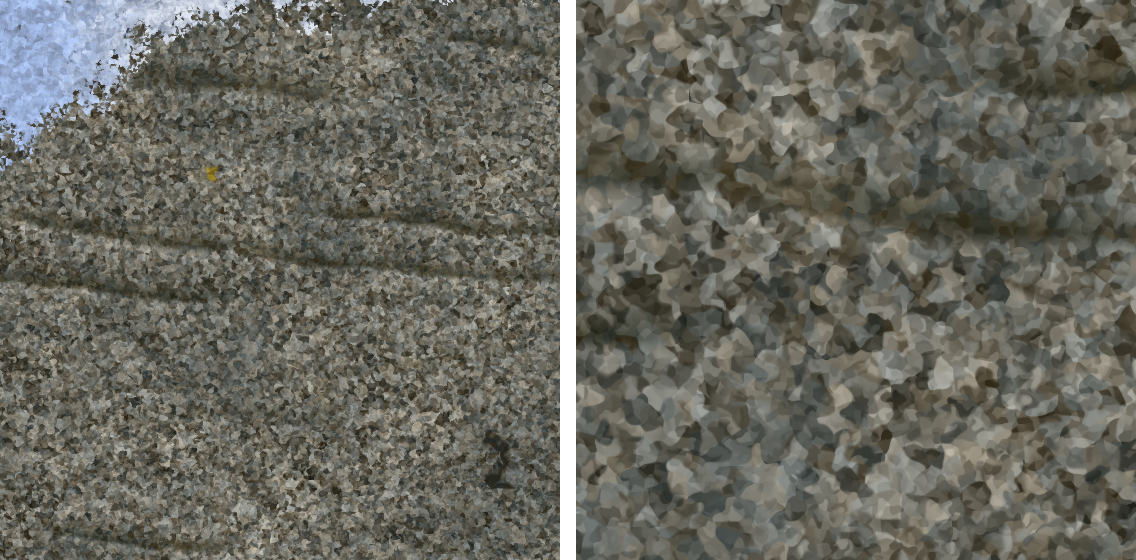
Left: the whole. Right: its middle third, enlarged.
Write a Shadertoy shader that draws this texture.

```glsl
// Weathered, bedded sandstone with a drift of bluish snow in the upper left.
// Warped soft Voronoi flakes make the grain; stretched noise and one-sided
// grooves make the bedding; the snow is a noisy region mask over the rock.

const vec3 SNOW_SHADE = vec3(0.44, 0.49, 0.59);
const vec3 SNOW_WHITE = vec3(0.83, 0.86, 0.91);
const vec3 SNOW_BLUE  = vec3(0.67, 0.77, 0.95);
const vec3 LICHEN     = vec3(0.62, 0.52, 0.12);
const float MEAN_TONE = 0.405;

float hash(vec2 p) {
    return fract(sin(dot(p, vec2(127.1, 311.7))) * 43758.5453);
}

float noise(vec2 p) {
    vec2 i = floor(p), f = fract(p);
    f = f * f * (3.0 - 2.0 * f);
    return mix(mix(hash(i), hash(i + vec2(1, 0)), f.x),
               mix(hash(i + vec2(0, 1)), hash(i + vec2(1, 1)), f.x), f.y);
}

float fbm(vec2 p) {
    float sum = 0.0, amp = 0.5;
    for (int i = 0; i < 4; i++) {
        sum += amp * noise(p);
        p = p * 2.03 + 17.3;
        amp *= 0.5;
    }
    return sum / 0.9375;
}

// Centred noise vector used to bend coordinates
vec2 warp(vec2 p) {
    return vec2(noise(p), noise(p + 41.7)) - 0.5;
}

// Soft-edged Voronoi flakes: x = tone, y = hue, both centred on zero
vec2 flakes(vec2 p, float sharpness) {
    p += 1.1 * warp(p * 1.2);
    vec2 cell = floor(p), sum = vec2(0.0);
    float total = 0.0;
    for (int y = -1; y <= 1; y++)
    for (int x = -1; x <= 1; x++) {
        vec2 id = cell + vec2(x, y);
        vec2 d = id + vec2(hash(id), hash(id + 57.3)) - p;
        float w = exp(-sharpness * dot(d, d));
        sum += w * vec2(hash(id + 19.1), hash(id + 83.9));
        total += w;
    }
    return sum / max(total, 1e-6) - 0.5;
}

// Bedding groove from a to b: x = shadow fading upwards, y = lit lip below
vec2 groove(vec2 p, vec2 a, vec2 b, float width) {
    float t = (p.x - a.x) / (b.x - a.x);
    float h = p.y - mix(a.y, b.y, t);
    float ends = smoothstep(-0.12, 0.12, t) * smoothstep(1.12, 0.85, t);
    float reach = h > 0.0 ? width : width * 0.35;
    float lip = (h + width * 0.8) / (width * 0.5);
    return ends * vec2(exp(-h * h / (reach * reach)), exp(-lip * lip));
}

vec2 allGrooves(vec2 p) {
    p.y += 0.022 * (noise(p * vec2(7.0, 4.0)) - 0.5)
         + 0.012 * (fbm(p * vec2(22.0, 40.0)) - 0.5);
    vec2 g = groove(p, vec2(0.0, 0.607), vec2(0.5, 0.548), 0.020);
    g += groove(p, vec2(0.46, 0.550), vec2(1.02, 0.492), 0.018);
    g += groove(p, vec2(0.24, 0.865), vec2(0.60, 0.822), 0.030);
    g += groove(p, vec2(0.80, 0.925), vec2(1.05, 0.897), 0.016);
    g += groove(p, vec2(-0.05, 0.498), vec2(0.40, 0.470), 0.018);
    g += groove(p, vec2(0.58, 0.622), vec2(1.05, 0.572), 0.018);
    g += groove(p, vec2(0.10, 0.045), vec2(0.42, 0.008), 0.014);
    g += 0.5 * groove(p, vec2(0.32, 0.262), vec2(0.62, 0.250), 0.018);
    g += 0.4 * groove(p, vec2(0.52, 0.322), vec2(0.98, 0.385), 0.012);
    return min(g, 1.0);
}

// Ragged hook-shaped crack: open arc with a short foot
float hookCrack(vec2 p) {
    p += 0.018 * warp(p * 70.0);
    vec2 d = p - vec2(0.872, 0.180);
    float arc = abs(length(d * vec2(1.0, 0.85)) - 0.031) + 0.6 * max(-d.x - 0.004, 0.0);
    float foot = length((p - vec2(0.890, 0.134)) * vec2(0.25, 1.0));
    return 1.0 - smoothstep(0.003, 0.009, min(arc, foot));
}

vec3 rockColour(vec2 p, vec2 coarse, vec2 fine) {
    vec2 g = allGrooves(p);
    float beds = fbm(vec2(p.x * 4.0, (p.y + 0.10 * p.x) * 26.0)) - 0.5;
    float patches = fbm(p * 9.0 + 5.0) - 0.5;
    float contrast = (1.0 + 0.8 * patches) * (1.0 - 0.5 * g.x);
    float tone = MEAN_TONE + contrast * (0.31 * coarse.x + 0.20 * fine.x);
    tone += 0.13 * beds + 0.12 * patches - 0.14 * g.x + 0.045 * g.y;
    tone = mix(tone, 0.13, 0.85 * hookCrack(p));
    float warmth = 0.045 * coarse.y + 0.03 * patches;
    vec3 tint = vec3(warmth, -0.004, -0.042 - warmth - 0.015 * g.x);
    return max(vec3(tone) + tint, vec3(0.06, 0.06, 0.04));
}

// Snow cover: drift edge broken up by clumps and single grains
float snowMask(vec2 p, float grain) {
    float edge = 0.74 + 0.22 * smoothstep(0.0, 0.4, p.x) + 0.08 * p.x;
    float depth = min(p.y - edge, 0.075);
    float clumps = fbm(p * vec2(24.0, 20.0) + 3.0) - 0.5;
    return smoothstep(-0.012, 0.018, depth + 0.17 * clumps + 0.05 * grain);
}

vec3 snowColour(vec2 p, vec2 coarse, vec2 fine) {
    float light = 0.68 + 0.65 * coarse.x + 0.3 * fine.x + 0.8 * (fbm(p * 38.0) - 0.5);
    vec3 lit = mix(SNOW_BLUE, SNOW_WHITE, smoothstep(0.05, 0.30, p.x + 0.1 * coarse.y));
    return mix(SNOW_SHADE, lit, clamp(light, 0.0, 1.1));
}

void mainImage(out vec4 fragColor, in vec2 fragCoord) {
    vec2 uv = fragCoord / iResolution.xy;
    vec2 coarse = flakes(uv * 105.0, 16.0);
    vec2 fine = flakes(uv * 190.0 + 31.0, 12.0);

    vec3 colour = rockColour(uv, coarse, fine);

    // Small lichen speck
    vec2 speck = (uv - vec2(0.377, 0.690) + 0.012 * warp(uv * 90.0)) * vec2(1.2, 0.8);
    float lichen = 1.0 - smoothstep(0.008, 0.013, length(speck));
    colour = mix(colour, LICHEN * (1.0 + 0.7 * coarse.x), 0.85 * lichen);

    colour = mix(colour, snowColour(uv, coarse, fine), snowMask(uv, coarse.x + fine.x));
    fragColor = vec4(clamp(colour, 0.0, 1.0), 1.0);
}
```
